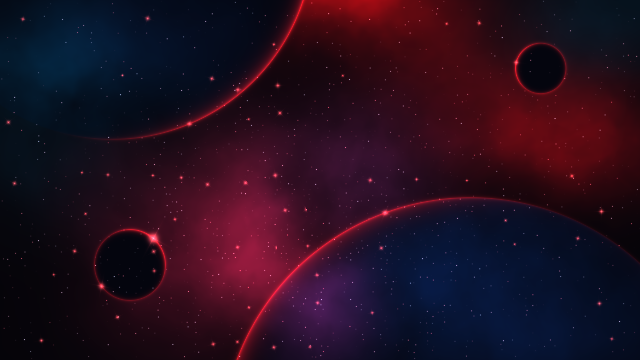
Write a Shadertoy shader that draws this background.

```glsl
// Deep space: four dark planets with red rims in a crimson and teal nebula, with stars.

const vec3 SPACE = vec3(0.020, 0.016, 0.036);
const vec3 NAVY = vec3(0.014, 0.020, 0.055);
const vec3 SCARLET = vec3(0.58, 0.025, 0.035);
const vec3 DEEP_RED = vec3(0.33, 0.018, 0.028);
const vec3 CRIMSON = vec3(0.30, 0.045, 0.105);
const vec3 PLUM = vec3(0.15, 0.05, 0.14);
const vec3 VIOLET = vec3(0.27, 0.07, 0.23);
const vec3 BLUE = vec3(0.015, 0.075, 0.19);
const vec3 TEAL = vec3(0.0, 0.09, 0.13);
const vec3 RIM = vec3(0.88, 0.08, 0.11);
const vec3 SPARK = vec3(1.0, 0.30, 0.34);

// Planets: centre x, centre y, radius, angle of the light (canvas height = 1)
const vec4 UPPER = vec4(0.3125, 1.169, 0.556, -0.50);
const vec4 LOWER = vec4(1.308, -0.243, 0.694, 2.50);
const vec4 MOON_LEFT = vec4(0.361, 0.264, 0.0985, 0.85);
const vec4 MOON_RIGHT = vec4(1.502, 0.810, 0.0700, 2.90);

const float DUST_CELLS = 62.0;
const float SPARK_CELLS = 11.0;

float hash(vec2 p) {
    vec3 q = fract(p.xyx * 0.1031);
    q += dot(q, q.yzx + 33.33);
    return fract((q.x + q.y) * q.z);
}

float noise(vec2 p) {
    vec2 i = floor(p), f = fract(p);
    f = f * f * (3.0 - 2.0 * f);
    return mix(mix(hash(i), hash(i + vec2(1, 0)), f.x),
               mix(hash(i + vec2(0, 1)), hash(i + vec2(1, 1)), f.x), f.y);
}

float fbm(vec2 p) {
    float sum = 0.0, amp = 0.5;
    for (int i = 0; i < 5; i++) {
        sum += amp * noise(p);
        p = mat2(1.6, 1.2, -1.2, 1.6) * p + 7.3;
        amp *= 0.5;
    }
    return sum;
}

float glow(vec2 p, vec2 centre, vec2 size) {
    vec2 d = (p - centre) / size;
    return exp(-dot(d, d));
}

vec2 onRim(vec4 planet, float angle) {
    return planet.xy + planet.z * vec2(cos(angle), sin(angle));
}

// Soft core with four thin spikes
float spark(vec2 d, float size, float turn) {
    float c = cos(turn), s = sin(turn);
    d = abs(mat2(c, s, -s, c) * d) / size;
    float spikes = exp(-d.x * 5.0 - d.y * 0.9) + exp(-d.y * 5.0 - d.x * 0.9);
    return exp(-dot(d, d)) + 0.6 * spikes;
}

// Cover the sky with a disc, then light its edge
vec3 drawPlanet(vec3 sky, vec3 fill, vec2 p, vec4 planet, float dimmest, float bloom, float px) {
    vec2 q = p - planet.xy;
    float d = length(q) - planet.z;
    float facing = dot(normalize(q), vec2(cos(planet.w), sin(planet.w)));
    float lit = mix(dimmest, 1.0, smoothstep(0.15, 1.0, facing));
    float line = exp(-abs(d) / (0.0022 + 0.25 * px)) * 0.6;
    float inner = exp(min(d, 0.0) / bloom) * 0.55 * lit;
    float outer = exp(-max(d, 0.0) / (bloom * 0.4)) * 0.16 * lit;
    float inside = smoothstep(px, -px, d);
    return mix(sky, fill, inside) + RIM * lit * (line + mix(outer, inner, inside));
}

void mainImage(out vec4 fragColor, in vec2 fragCoord) {
    float px = 1.0 / iResolution.y;
    vec2 p = fragCoord * px;

    // Nebula, bent and broken up by noise
    float cloud = fbm(p * 3.2 + 4.0);
    vec2 w = p + 0.16 * (vec2(cloud, fbm(p * 3.0 + 19.0)) - 0.48);
    float body = 0.25 + 1.5 * fbm(w * 4.5 + 2.0);
    vec3 red = SCARLET * glow(w, vec2(0.95, 1.03), vec2(0.24, 0.12))
             + DEEP_RED * 0.4 * glow(w, vec2(1.16, 0.90), vec2(0.32, 0.20))
             + DEEP_RED * glow(w, vec2(1.64, 0.61), vec2(0.25, 0.16))
             + DEEP_RED * 0.35 * glow(w, vec2(1.36, 0.70), vec2(0.28, 0.18))
             + CRIMSON * glow(w, vec2(0.62, 0.36), vec2(0.30, 0.27))
             + CRIMSON * 0.7 * glow(w, vec2(0.75, 0.25), vec2(0.14, 0.15))
             + PLUM * glow(w, vec2(1.00, 0.52), vec2(0.25, 0.20));
    vec3 teal = TEAL * body * (glow(w, vec2(0.13, 0.75), vec2(0.29, 0.25))
              + 0.65 * glow(w, vec2(1.65, 0.97), vec2(0.25, 0.17)));
    vec3 col = SPACE + red * body;

    // Planets
    vec3 upperFill = NAVY + BLUE * 0.35 * body * glow(w, vec2(0.42, 0.88), vec2(0.28, 0.20));
    vec3 lowerFill = NAVY + BLUE * body * glow(w, vec2(1.36, 0.18), vec2(0.40, 0.24))
                   + VIOLET * body * glow(w, vec2(0.89, 0.15), vec2(0.14, 0.14));
    col = drawPlanet(col, upperFill, p, UPPER, 0.0, 0.018, px);
    col = drawPlanet(col, lowerFill, p, LOWER, 0.22, 0.026, px);
    col += teal;
    col = drawPlanet(col, NAVY, p, MOON_LEFT, 0.5, 0.006, px);
    col = drawPlanet(col, NAVY, p, MOON_RIGHT, 0.55, 0.005, px);

    // Fine star dust, denser along the nebula
    vec2 cell = floor(p * DUST_CELLS);
    vec2 seat = 0.2 + 0.6 * vec2(hash(cell + 3.1), hash(cell + 8.7));
    float r = length(p - (cell + seat) / DUST_CELLS) / max(0.0013, 0.55 * px);
    float dense = 0.16 + 0.34 * glow(p, vec2(0.85, 0.40), vec2(0.55, 0.38));
    float shine = step(hash(cell + 21.0), dense) * pow(hash(cell + 55.0), 2.5);
    col += mix(vec3(0.75, 0.25, 0.32), vec3(0.65, 0.68, 0.8), hash(cell + 71.0)) * shine * exp(-r * r);

    // Scattered sparks, thickest at the lower left
    cell = floor(p * SPARK_CELLS);
    seat = 0.25 + 0.5 * vec2(hash(cell + 13.0), hash(cell + 47.0));
    float chance = 0.10 + 0.50 * glow(p, vec2(0.48, 0.30), vec2(0.33, 0.32));
    float size = mix(0.0028, 0.0055, hash(cell + 91.0));
    col += SPARK * 0.65 * step(hash(cell + 30.0), chance)
         * spark(p - (cell + seat) / SPARK_CELLS, size, hash(cell) * 1.57);

    // Glints on the rims
    col += SPARK * (spark(p - onRim(MOON_LEFT, 0.85), 0.0125, 0.5)
         + 0.75 * spark(p - onRim(MOON_LEFT, -2.50), 0.0075, 0.2)
         + 0.65 * spark(p - onRim(UPPER, -1.176), 0.0060, 0.3)
         + 0.75 * spark(p - onRim(LOWER, 1.921), 0.0070, 0.4)
         + 0.65 * spark(p - onRim(MOON_RIGHT, 2.905), 0.0055, 0.1));

    fragColor = vec4(min(col, 1.0), 1.0);
}
```
